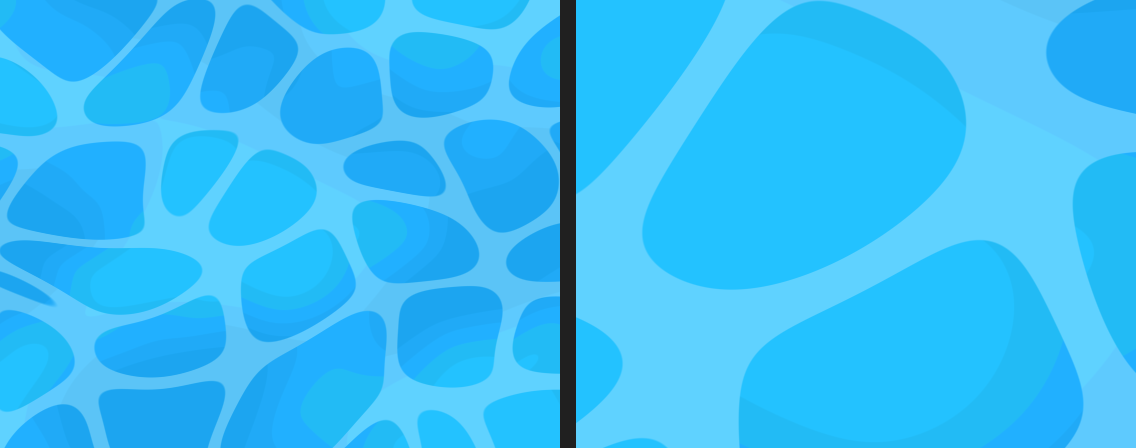
Left: the whole. Right: its middle third, enlarged.
A Shadertoy shader for this texture:

```glsl
// Stylised pool water: a pale rounded web of light over flat bands of blue.

vec3 hash3(vec2 cell) {
    vec3 h = vec3(dot(cell, vec2(127.1, 311.7)),
                  dot(cell, vec2(269.5, 183.3)),
                  dot(cell, vec2(419.2, 371.9)));
    return fract(sin(h) * 43758.547);
}

// Offset from q to the cell's site (xy) and the cell's size weight (z)
vec3 site(vec2 cell, vec2 q) {
    vec3 h = hash3(cell);
    return vec3(cell + 0.08 + 0.84 * h.xy - q, 0.3 * h.z);
}

// Rounded distance to the cell border (x) and a random value per cell (y)
vec2 roundedCells(vec2 q) {
    vec2 home = floor(q), nearestCell = home;
    vec3 nearest = vec3(0.0);
    float best = 1e5;
    for (int j = -2; j <= 2; j++)
    for (int i = -2; i <= 2; i++) {
        vec2 cell = home + vec2(i, j);
        vec3 s = site(cell, q);
        float power = dot(s.xy, s.xy) - s.z;
        if (power < best) {
            best = power;
            nearest = s;
            nearestCell = cell;
        }
    }

    // A soft minimum over all borders rounds the corners
    float sum = 0.0;
    for (int j = -2; j <= 2; j++)
    for (int i = -2; i <= 2; i++) {
        if (i == 0 && j == 0) continue;
        vec3 s = site(nearestCell + vec2(i, j), q);
        float power = dot(s.xy, s.xy) - s.z;
        float border = 0.5 * (power - best) / length(s.xy - nearest.xy);
        sum += exp(-10.0 * border);
    }
    return vec2(-log(sum) / 10.0, hash3(nearestCell + 17.0).x);
}

// Broad layered waves that set the depth of the blue
float waves(vec2 p) {
    p += 0.05 * sin(p.yx * 7.0 + vec2(0.6, 2.1));
    return 0.9 * sin(dot(p, vec2(5.03, 6.28)) + 2.2)
         + 0.8 * sin(dot(p, vec2(-5.03, 6.28)) + 0.9)
         + 0.5 * sin(dot(p, vec2(5.03, -12.57)) + 4.0);
}

float band(float value, float level, float soft) {
    return smoothstep(level - soft, level + soft, value);
}

void mainImage(out vec4 fragColor, in vec2 fragCoord) {
    vec2 p = fragCoord / iResolution.y;

    // Tilted, stretched and bent cell space
    vec2 q = mat2(0.96, -0.28, 0.28, 0.96) * p * vec2(3.6, 4.8) + vec2(3.0, 7.0);
    q += 0.15 * sin(q.yx * 2.1 + vec2(1.0, 4.0));
    q += 0.04 * sin(q.yx * 4.7 + vec2(3.0, 0.5));
    vec2 cells = roundedCells(q);

    // Flat bands inside the cells
    float light = waves(p);
    float depth = light + 1.2 * (cells.y - 0.5) + 1.5 * (cells.x - 0.18);
    float soft = 0.7 * fwidth(depth) + 1e-4;
    vec3 water = vec3(0.108, 0.648, 0.942);
    water = mix(water, vec3(0.125, 0.668, 0.970), band(depth, -0.92, soft));
    water = mix(water, vec3(0.130, 0.692, 1.000), band(depth, -0.41, soft));
    water = mix(water, vec3(0.133, 0.735, 0.962), band(depth, 0.15, soft));
    water = mix(water, vec3(0.138, 0.760, 1.000), band(depth, 0.67, soft));

    // Fainter bands on the web
    soft = 0.7 * fwidth(light) + 1e-4;
    vec3 web = vec3(0.358, 0.770, 0.968);
    web = mix(web, vec3(0.368, 0.793, 0.998), band(light, -0.3, soft));
    web = mix(web, vec3(0.374, 0.822, 1.000), band(light, 0.45, soft));

    // The web swells and thins along its length
    float halfWidth = 0.047 + 0.014 * sin(q.x * 1.7 + 2.0 * sin(q.y * 1.3));
    float inside = band(cells.x, halfWidth, 3.2 / iResolution.y);
    fragColor = vec4(mix(web, water, inside), 1.0);
}
```
